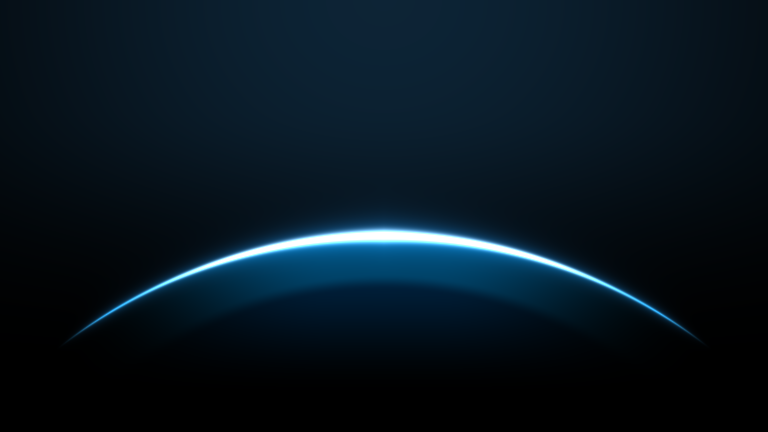
This background is drawn by a Shadertoy shader. Its source:

```glsl
// Signed distance to a circle centred on the vertical axis
float circle(vec2 p, float centerY, float radius) {
    return length(p - vec2(0.0, centerY)) - radius;
}

// Dim blue light falling from the top centre
vec3 skyLight(vec2 p) {
    float falloff = exp(-1.1 * p.x * p.x - 1.5 * (1.0 - p.y) * (1.0 - p.y));
    return vec3(0.05, 0.14, 0.21) * falloff * smoothstep(0.12, 0.75, p.y);
}

// Lit upper part of the planet, with a darker inner disc
vec3 planetBody(vec2 p, float taper) {
    float inner = smoothstep(0.018, -0.018, circle(p, -0.613, 0.96));
    vec3 color = mix(vec3(0.0, 0.28, 0.44), vec3(0.0, 0.14, 0.26), inner);
    return color * smoothstep(0.08, 0.42, p.y) * smoothstep(0.0, 0.85, taper);
}

// Bright crescent edge that thins out towards both ends
vec3 rimLight(float d, float taper) {
    float fade = smoothstep(0.0, 0.18, taper);
    float coreWidth = 0.0022 + 0.011 * pow(taper, 1.5);
    float core = exp(-d * d / (coreWidth * coreWidth));
    float glow = exp(-abs(d) / (0.005 + 0.016 * taper));
    float haze = exp(-abs(d) / 0.055) * step(0.0, d);

    vec3 coreColor = mix(vec3(0.15, 0.45, 0.6), vec3(1.3), smoothstep(0.15, 0.65, taper));
    vec3 light = coreColor * core;
    light += vec3(0.1, 0.5, 0.8) * glow * (0.45 + 0.55 * taper);
    light += vec3(0.01, 0.08, 0.14) * haze * taper;
    return light * fade;
}

void mainImage(out vec4 fragColor, in vec2 fragCoord) {
    vec2 p = (fragCoord - vec2(0.5 * iResolution.x, 0.0)) / iResolution.y;
    float d = circle(p, -0.77, 1.224);
    float taper = clamp(1.0 - abs(p.x) / 0.76, 0.0, 1.0);

    // Sky and planet meet under the glowing rim
    vec3 color = mix(planetBody(p, taper), skyLight(p), smoothstep(-0.004, 0.004, d));
    color += rimLight(d, taper);

    fragColor = vec4(clamp(color, 0.0, 1.0), 1.0);
}
```
